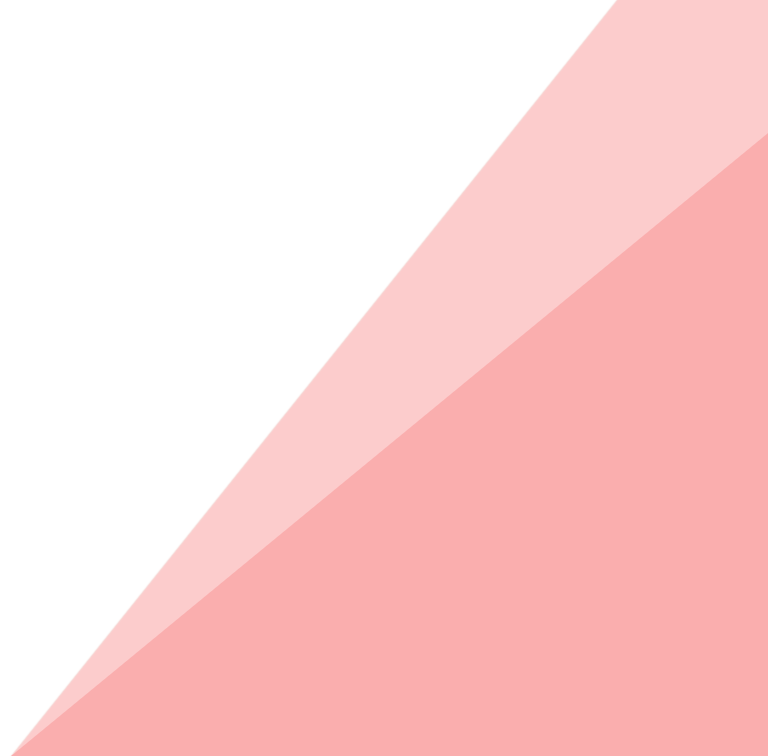
This background is drawn by a Shadertoy shader. Its source:

```glsl
// Two flat pink wedges fan out over white from one point on the bottom edge.
// Each wedge is the half plane below a line through that point; signed
// distances to the lines give smooth edges at any canvas size.

// Positions as fractions of the canvas
const vec2 APEX = vec2(0.0145, 0.0);
const vec2 STEEP_END = vec2(0.8034, 1.0);
const vec2 SHALLOW_END = vec2(1.0, 0.824);

const vec3 WHITE = vec3(1.0);
const vec3 PALE_PINK = vec3(0.988, 0.800, 0.800);
const vec3 PINK = vec3(0.980, 0.682, 0.682);
const vec3 RIM = vec3(0.955, 0.890, 0.875);

const float RIM_WIDTH = 0.0012;    // fraction of canvas height
const float RIM_STRENGTH = 0.5;

// Signed distance to the line from a to b, positive on its right side
float rightOf(vec2 p, vec2 a, vec2 b) {
    vec2 along = normalize(b - a);
    return dot(p - a, vec2(along.y, -along.x));
}

// Antialiased coverage of a half plane
float coverage(float dist, float pixel) {
    return clamp(dist / pixel + 0.5, 0.0, 1.0);
}

void mainImage(out vec4 fragColor, in vec2 fragCoord) {
    // Height units keep distances equal along both axes
    vec2 canvas = vec2(iResolution.x / iResolution.y, 1.0);
    vec2 p = fragCoord / iResolution.y;
    float pixel = 1.0 / iResolution.y;

    float steep = rightOf(p, APEX * canvas, STEEP_END * canvas);
    float shallow = rightOf(p, APEX * canvas, SHALLOW_END * canvas);

    // Paint the wedges from back to front
    vec3 color = mix(WHITE, PALE_PINK, coverage(steep, pixel));

    // Faint warm rim along the steep edge
    float rim = exp(-pow(steep / RIM_WIDTH, 2.0));
    color = mix(color, RIM, RIM_STRENGTH * rim);

    color = mix(color, PINK, coverage(shallow, pixel));
    fragColor = vec4(color, 1.0);
}
```
